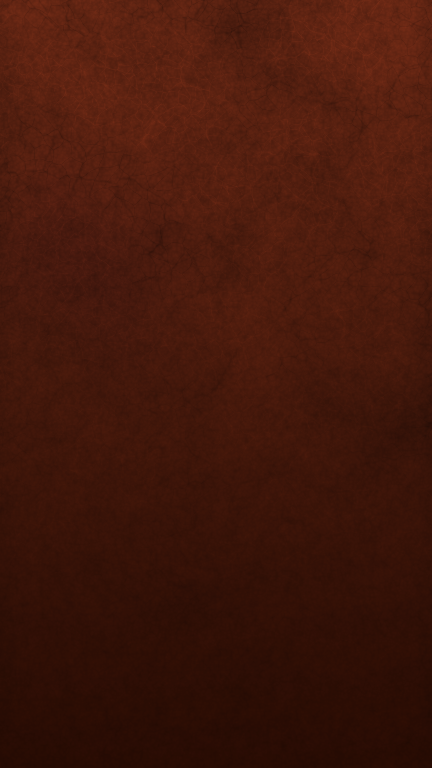
This texture is drawn by a Shadertoy shader. Its source:

```glsl
// Aged reddish-brown leather, lit from above, with mottling, fine grain and creases.

vec2 hash2(vec2 cell) {
    vec3 q = fract(cell.xyx * vec3(0.1031, 0.1030, 0.0973));
    q += dot(q, q.yzx + 33.33);
    return fract((q.xx + q.yz) * q.zy);
}

// Distances to the nearest and second nearest cell points
vec2 cellular(vec2 p) {
    vec2 base = floor(p), nearest = vec2(8.0);
    for (int y = -1; y <= 1; y++) {
        for (int x = -1; x <= 1; x++) {
            vec2 cell = base + vec2(x, y);
            float d = length(cell + hash2(cell) - p);
            nearest = d < nearest.x ? vec2(d, nearest.x) : vec2(nearest.x, min(nearest.y, d));
        }
    }
    return nearest;
}

// Layered sines that bend straight borders into organic lines
vec2 warp(vec2 p) {
    vec2 bend = vec2(0.0);
    float amount = 0.022, freq = 11.0;
    for (int i = 0; i < 4; i++) {
        bend += amount * sin(freq * (p.yx + bend.yx) + vec2(1.3, 4.1) * float(i + 1));
        amount *= 0.5;
        freq *= 2.03;
    }
    return p + bend;
}

// Soft elliptical stain
float blot(vec2 uv, vec2 center, vec2 size) {
    vec2 d = (uv - center) / size;
    return exp(-dot(d, d));
}

float segment(vec2 p, vec2 a, vec2 b) {
    vec2 ab = b - a;
    return length(p - a - ab * clamp(dot(p - a, ab) / dot(ab, ab), 0.0, 1.0));
}

void mainImage(out vec4 fragColor, in vec2 fragCoord) {
    vec2 uv = fragCoord / iResolution.xy;
    vec2 p = fragCoord / iResolution.x;
    vec2 w = warp(p);

    // Top-lit base, levelling off through the upper half
    float light = uv.y + 0.035 * sin(6.2832 * uv.y - 2.6);
    vec3 color = mix(vec3(0.155, 0.045, 0.013), vec3(0.360, 0.135, 0.069), light);

    // Broad stains and worn highlights
    vec2 s = uv + (w - p) * vec2(1.3, 0.8);
    float tone = 1.0;
    tone -= 0.10 * blot(s, vec2(0.21, 0.66), vec2(0.20, 0.08));
    tone -= 0.08 * blot(s, vec2(0.12, 0.55), vec2(0.16, 0.06));
    tone -= 0.16 * blot(s, vec2(0.59, 0.97), vec2(0.10, 0.05));
    tone -= 0.10 * blot(s, vec2(0.68, 0.89), vec2(0.10, 0.05));
    tone -= 0.09 * blot(s, vec2(0.73, 0.75), vec2(0.10, 0.05));
    tone -= 0.10 * blot(s, vec2(0.56, 0.67), vec2(0.04, 0.05));
    tone -= 0.10 * blot(s, vec2(0.72, 0.48), vec2(0.10, 0.04));
    tone -= 0.14 * blot(s, vec2(0.96, 0.46), vec2(0.16, 0.07));
    tone -= 0.09 * blot(s, vec2(0.00, 0.86), vec2(0.05, 0.10));
    tone -= 0.08 * blot(s, vec2(0.40, 0.22), vec2(0.10, 0.03));
    tone += 0.07 * blot(s, vec2(0.60, 0.53), vec2(0.12, 0.12));
    tone += 0.05 * blot(s, vec2(0.24, 0.84), vec2(0.20, 0.08));
    tone += 0.10 * blot(s, vec2(0.95, 0.95), vec2(0.16, 0.10));
    tone += 0.08 * blot(s, vec2(0.03, 0.97), vec2(0.16, 0.05));
    tone -= 0.06 * smoothstep(0.45, 0.5, abs(uv.x - 0.5));

    // Mottling and grain: cellular octaves from patches to pores
    float mottle = 0.0, scale = 9.0, weight = 0.065;
    for (int i = 0; i < 6; i++) {
        vec2 q = mix(w, p, float(i) / 5.0);
        mottle += weight * (cellular(q * scale + float(i) * 17.3).x - 0.5);
        scale *= 1.75;
        weight *= 1.1;
    }
    float upper = smoothstep(0.15, 0.9, uv.y);
    tone -= mottle * (0.9 + 0.35 * upper);

    // Scattered wrinkles: dark cracks and pale scuffs, stronger towards the top
    float patches = smoothstep(0.25, 0.75, cellular(w * 5.0 + 31.0).x);
    for (int i = 0; i < 4; i++) {
        float k = float(i);
        vec2 f = cellular(warp(p * 2.2 + k * 3.7) * (5.0 + 3.5 * k));
        float line = 1.0 - smoothstep(0.0, 0.09, f.y - f.x);
        float strength = mix(patches, 1.0 - patches, mod(k, 2.0)) * (0.035 + 0.08 * upper);
        tone += line * strength * (mod(k, 2.0) > 0.5 ? 0.8 : -1.0);
    }

    // Long broken crease across the middle
    vec2 c = uv + (warp(p * 3.0) - p * 3.0) * vec2(0.25, 0.18);
    float crease = segment(c, vec2(0.35, 0.418), vec2(0.45, 0.486));
    crease = min(crease, segment(c, vec2(0.45, 0.486), vec2(0.505, 0.502)));
    crease = min(crease, segment(c, vec2(0.505, 0.502), vec2(0.545, 0.535)));
    crease = min(crease, segment(c, vec2(0.545, 0.535), vec2(0.60, 0.585)));
    float fade = 0.35 + 0.65 * blot(uv, vec2(0.50, 0.505), vec2(0.07, 0.045));
    tone -= fade * (0.13 * exp(-crease * 280.0) + 0.05 * exp(-crease * 60.0));

    // Cooler tint in the left stain
    color = mix(color, color * vec3(0.98, 0.95, 1.12), blot(s, vec2(0.20, 0.66), vec2(0.22, 0.11)));
    fragColor = vec4(clamp(color * tone, 0.0, 1.0), 1.0);
}
```
